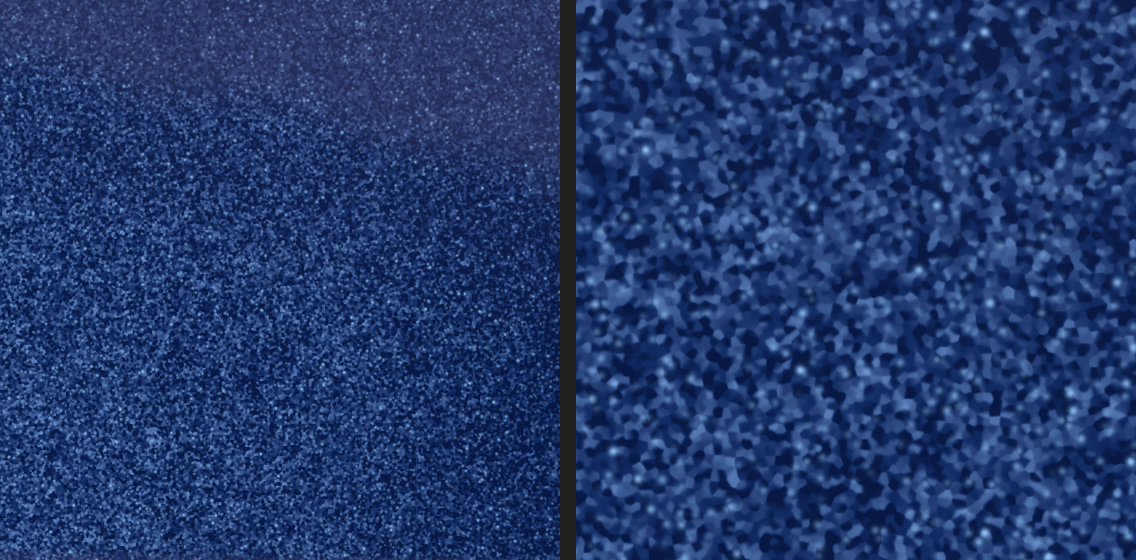
Left: the whole. Right: its middle third, enlarged.
Give the GLSL for this texture, as a WebGL 2 fragment shader.

```glsl
#version 300 es
precision highp float;
// Fine blue glitter sheet: soft cellular grain shades a navy-to-slate ramp,
// two layers of scattered glints sit on top, and a dull reflection veils
// the upper right while the light falls off toward the right edge.

#define GRAIN_CELLS 210.0
#define CLUMP_CELLS 75.0
#define GRAIN_CONTRAST 0.98
#define CLUMP_CONTRAST 0.22
#define BASE_LIGHT 0.36
#define FINE_GLINTS vec3(150.0, 0.17, 0.36)   // cells, share filled, radius
#define BOLD_GLINTS vec3(84.0, 0.11, 0.23)
#define VEIL_COLOR vec3(0.195, 0.225, 0.405)
#define VEIL_STRENGTH 0.72
#define GLINT_COLOR vec3(0.56, 0.76, 0.96)

uniform vec2 u_resolution;
out vec4 fragColor;

vec3 hash3(vec2 p) {
    vec3 q = fract(vec3(p.xyx) * vec3(0.1031, 0.1030, 0.0973));
    q += dot(q, q.yxz + 33.33);
    return fract((q.xxy + q.yzz) * q.zyx);
}

// Cellular noise with softened borders: each flake holds one random shade.
float softCells(vec2 p) {
    vec2 cell = floor(p);
    float total = 0.0, weightSum = 0.0;
    for (int y = -1; y <= 1; y++) {
        for (int x = -1; x <= 1; x++) {
            vec2 id = cell + vec2(x, y);
            vec3 h = hash3(id + 17.0);
            vec2 offset = id + h.xy - p;
            float weight = exp(-6.0 * dot(offset, offset));
            total += weight * h.z;
            weightSum += weight;
        }
    }
    return total / weightSum;
}

// Scattered round glints of uneven brightness.
float glints(vec2 uv, vec3 layer, float seed) {
    vec2 p = uv * layer.x;
    vec2 cell = floor(p);
    float glow = 0.0;
    for (int y = -1; y <= 1; y++) {
        for (int x = -1; x <= 1; x++) {
            vec2 id = cell + vec2(x, y);
            vec3 h = hash3(id + seed);
            vec2 offset = (id + h.xy - p) / layer.z;
            float power = max(0.0, 1.0 - h.z / layer.y);
            glow = max(glow, sqrt(power) * exp(-dot(offset, offset)));
        }
    }
    return glow;
}

// Slow drifting variation from layered sines, about -1 to 1.
float drift(vec2 p) {
    return 0.5 * sin(7.0 * p.x + 3.0 * p.y + 1.0)
         + 0.3 * sin(13.0 * p.x - 9.0 * p.y + 2.4)
         + 0.2 * sin(21.0 * p.y + 11.0 * p.x + sin(9.0 * p.x));
}

vec3 blueRamp(float t) {
    vec3 c = mix(vec3(0.03, 0.095, 0.265), vec3(0.065, 0.17, 0.39), smoothstep(0.0, 0.3, t));
    c = mix(c, vec3(0.14, 0.24, 0.455), smoothstep(0.28, 0.5, t));
    c = mix(c, vec3(0.21, 0.33, 0.55), smoothstep(0.48, 0.66, t));
    return mix(c, vec3(0.34, 0.48, 0.71), smoothstep(0.64, 0.92, t));
}

void main() {
    vec2 uv = gl_FragCoord.xy / min(u_resolution.x, u_resolution.y);
    float wave = drift(uv);

    // Reflection veil above a slanted, wavy edge, plus a thin strip at the foot
    float above = uv.y - (0.89 - 0.24 * uv.x + 0.035 * wave);
    float veil = smoothstep(-0.07, 0.09, above);
    veil = max(veil, 0.22 * smoothstep(-0.35, 0.0, above));
    veil = max(veil, 0.6 * smoothstep(0.025, 0.005, uv.y + 0.015 * uv.x));

    // Broad lighting: bright left, dark right, dim band under the veil
    float light = BASE_LIGHT + 0.07 * (0.6 - uv.x) + 0.03 * wave;
    light -= 0.2 * smoothstep(0.55, 1.1, uv.x) * (1.0 - veil);
    light -= 0.08 * exp(-pow((above + 0.08) / 0.07, 2.0));

    // Flake shading
    float grain = softCells(uv * GRAIN_CELLS) - 0.5;
    float clump = softCells(uv * CLUMP_CELLS + 40.0) - 0.5;
    float tone = light + GRAIN_CONTRAST * grain + CLUMP_CONTRAST * clump;
    vec3 color = blueRamp(tone);
    vec3 veiled = VEIL_COLOR * (1.0 + 0.22 * grain);
    color = mix(color, veiled, VEIL_STRENGTH * veil);

    // Glints
    float sparkle = max(0.62 * glints(uv, FINE_GLINTS, 71.0), glints(uv, BOLD_GLINTS, 203.0));
    sparkle *= clamp(0.72 + 0.8 * light + 0.5 * clump, 0.0, 1.0);
    color = mix(color, GLINT_COLOR, sparkle * (1.0 - 0.2 * veil));

    fragColor = vec4(color, 1.0);
}
```
